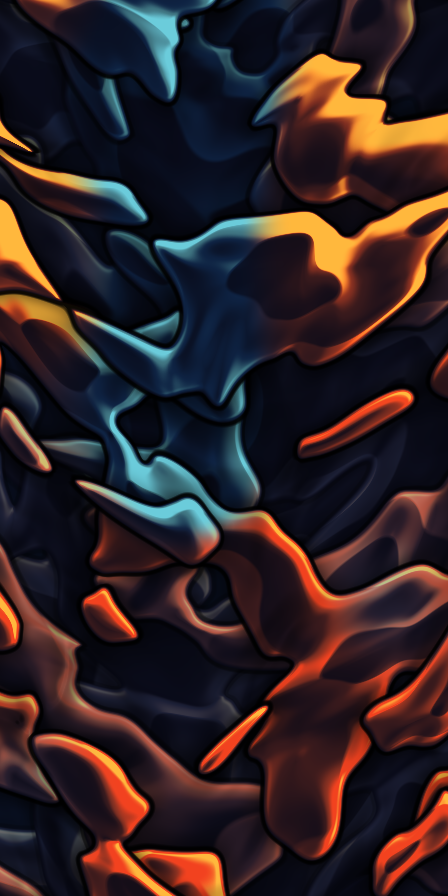
A Shadertoy shader for this background:

```glsl
#define INK vec3(0.030, 0.036, 0.090)
#define BROWN vec3(0.22, 0.10, 0.11)
#define RUST vec3(0.53, 0.19, 0.13)
#define EMBER vec3(1.0, 0.36, 0.13)
#define GOLD vec3(1.0, 0.72, 0.24)
#define NAVY vec3(0.055, 0.135, 0.26)
#define TEAL vec3(0.25, 0.46, 0.51)
#define AQUA vec3(0.42, 0.80, 0.86)
#define LAYERS 5
#define SCALE 2.9
#define RIM_FADE 0.042
#define LIGHT_DIR vec2(0.6, 0.8)

float hash(vec2 p) {
    return fract(sin(dot(p, vec2(127.1, 311.7))) * 43758.5453);
}

float cornerSlope(vec2 cell, vec2 offset) {
    float angle = 6.2832 * hash(cell);
    return dot(vec2(cos(angle), sin(angle)), offset);
}

// Gradient noise, roughly -0.7 to 0.7
float noise(vec2 p) {
    vec2 i = floor(p), f = p - i, e = vec2(1.0, 0.0);
    vec2 u = f * f * f * (f * (f * 6.0 - 15.0) + 10.0);
    return mix(mix(cornerSlope(i, f), cornerSlope(i + e, f - e), u.x),
               mix(cornerSlope(i + e.yx, f - e.yx), cornerSlope(i + e.xx, f - e.xx), u.x), u.y);
}

vec2 noise2(vec2 p) {
    return vec2(noise(p), noise(p + 31.7));
}

// Warped terrain whose bands sink towards the middle column
float terrain(vec2 p, float seed) {
    float x = p.x - 0.45;
    p = vec2(p.x * 0.85, p.y - 0.55 * sqrt(x * x + 0.01));
    p += seed * vec2(17.3, 9.1);
    p += 0.16 * noise2(p * 3.0);
    p += 0.075 * noise2(p * 7.0);
    return noise(p * SCALE) + 0.28 * noise(p * SCALE * 2.1 + 5.3);
}

// Slow rise followed by a crisp drop
float crease(float x) {
    float f = fract(x);
    return f * f * smoothstep(1.0, 0.9, f);
}

vec3 warmRamp(float v, float gold) {
    vec3 c = mix(INK, BROWN, smoothstep(0.0, 0.3, v));
    c = mix(c, RUST, smoothstep(0.28, 0.52, v));
    c = mix(c, mix(EMBER * vec3(0.95, 0.72, 0.95), EMBER, gold), smoothstep(0.48, 0.72, v));
    return mix(c, GOLD, smoothstep(0.9, 1.25, v + 0.45 * gold));
}

vec3 coolRamp(float v) {
    vec3 c = mix(INK, NAVY, smoothstep(0.0, 0.36, v));
    c = mix(c, TEAL, smoothstep(0.32, 0.68, v));
    return mix(c, AQUA, smoothstep(0.65, 1.05, v));
}

void mainImage(out vec4 fragColor, in vec2 fragCoord) {
    vec2 p = fragCoord / iResolution.x;
    float pixel = 1.0 / iResolution.x;
    float top = iResolution.y / iResolution.x;

    // Cool upper middle, warm flanks, golden towards the top
    float column = (p.x - 0.42) / 0.19;
    float cool = exp(-column * column) * smoothstep(0.25, 0.5, p.y / top);
    float warmth = smoothstep(0.25, 0.65, 0.82 - cool + 0.8 * noise(p * 1.7 + 8.4));
    float gold = smoothstep(0.42, 0.8, p.y / top + 0.15 * noise(p * 2.0));

    vec3 color = mix(INK, NAVY, 0.3 + 0.3 * noise(p * 2.0 + 3.1));

    for (int i = 0; i < LAYERS; i++) {
        // Dull sheets at the bottom, one in between, vivid ones on top
        float layer = float(i);
        float vivid = clamp(0.5 * (layer - 1.0), 0.0, 1.0);
        float seed = layer + 1.0;
        float level = mix(-0.12 + 0.07 * layer, 0.12, vivid);

        // Approximate signed distance to the sheet's edge
        vec2 e = vec2(0.004, 0.0);
        float h = terrain(p, seed) - level;
        vec2 slope = vec2(terrain(p + e, seed), terrain(p + e.yx, seed)) - level - h;
        slope /= e.x;
        float steepness = max(length(slope), 0.6);
        float d = h / steepness;
        float facing = 0.5 - 0.5 * dot(slope / steepness, LIGHT_DIR);

        // Dark outline and soft shadow below the sheet
        float outside = max(-d, 0.0);
        float shadow = 0.6 * exp(-outside / 0.03);
        shadow = max(shadow, 1.0 - smoothstep(0.005, 0.015, outside));
        color *= 1.0 - mix(0.35, 0.95, vivid) * shadow;

        // Lit rim, inner folds and a fine highlight
        float inside = max(d, 0.0);
        float fold = crease(1.5 * noise(p * 3.4 + seed * 4.7) + 3.0 * h);
        float light = 0.1 + 0.55 * fold * (0.35 + 0.65 * facing);
        light += exp(-inside / (RIM_FADE * (0.6 + 0.8 * facing))) * (0.15 + 1.05 * facing);
        light *= smoothstep(-0.004, 0.012, inside);
        float line = (inside - 0.012) / 0.004;
        light += 0.18 * facing * exp(-line * line);
        light *= mix(0.43, 1.0, vivid);

        vec3 sheet = mix(coolRamp(light), warmRamp(light, gold), warmth * mix(0.3, 1.0, vivid));
        color = mix(color, sheet, smoothstep(-pixel, pixel, d));
    }

    fragColor = vec4(color, 1.0);
}
```
